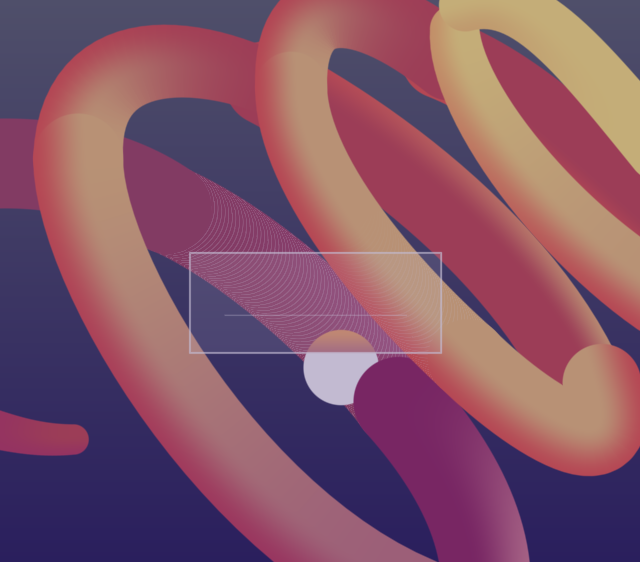
A Shadertoy shader for this background:

```glsl
// Coiling, softly lit tubes over a dusk gradient, with a thin glass frame and disc.
// Each tube is a cubic curve swept by a varying radius; colour runs along its
// length and across its width. Tubes are painted from back to front.

const int STEPS = 28;
const vec3 CRIMSON = vec3(0.61, 0.24, 0.34);
const vec3 CORAL   = vec3(0.71, 0.28, 0.33);
const vec3 SAND    = vec3(0.72, 0.57, 0.46);
const vec3 MAUVE   = vec3(0.61, 0.37, 0.47);
const vec3 BERRY   = vec3(0.58, 0.20, 0.38);
const vec3 PLUM    = vec3(0.47, 0.15, 0.39);
const vec3 WINE    = vec3(0.51, 0.23, 0.39);
const vec3 STRAW   = vec3(0.77, 0.68, 0.47);
const vec3 LILAC   = vec3(0.76, 0.73, 0.82);

float cover(float dist) {
    float px = 1.0 / iResolution.y;
    return 1.0 - smoothstep(-px, px, dist);
}

vec2 curvePoint(mat4x2 path, float t) {
    float u = 1.0 - t;
    return path * vec4(u * u * u, 3.0 * u * u * t, 3.0 * u * t * t, t * t * t);
}

// Returns signed distance, position along (0..1) and position across (-1..1).
vec3 tube(vec2 p, mat4x2 path, vec2 radii) {
    vec3 best = vec3(1e3, 0.0, 0.0);
    vec2 a = path[0];
    for (int i = 1; i <= STEPS; i++) {
        vec2 b = curvePoint(path, float(i) / float(STEPS));
        vec2 dir = b - a, rel = p - a;
        float h = clamp(dot(rel, dir) / dot(dir, dir), 0.0, 1.0);
        float t = (float(i) - 1.0 + h) / float(STEPS);
        float radius = mix(radii.x, radii.y, t);
        float dist = length(rel - dir * h) - radius;
        if (dist < best.x) {
            float side = (dir.x * rel.y - dir.y * rel.x) / length(dir);
            best = vec3(dist, t, clamp(side / radius, -1.0, 1.0));
        }
        a = b;
    }
    return best;
}

// Blends a rim colour into a core colour across the tube; x = start, y = end.
vec3 paint(vec3 base, vec3 tb, vec3 rimX, vec3 rimY, vec3 coreX, vec3 coreY, vec2 band) {
    float along = smoothstep(0.0, 1.0, tb.y);
    vec3 rim = mix(rimX, rimY, along);
    vec3 core = mix(coreX, coreY, along);
    vec3 tint = mix(rim, core, smoothstep(band.x, band.y, tb.z));
    return mix(base, tint, cover(tb.x));
}

// Fine round ridges left by a disc stepping along the tube.
float ridges(vec3 tb, float len, float radius, float gap) {
    float s = tb.y * len - radius * sqrt(max(0.0, 1.0 - tb.z * tb.z));
    return smoothstep(0.2, 1.0, cos(6.2832 * s / gap)) * cover(tb.x);
}

float boxDist(vec2 p, vec2 halfSize) {
    vec2 q = abs(p) - halfSize;
    return length(max(q, 0.0)) + min(max(q.x, q.y), 0.0);
}

void mainImage(out vec4 fragColor, in vec2 fragCoord) {
    vec2 p = fragCoord / iResolution.y;
    vec2 soft = vec2(-1.05, 0.25);
    vec3 col = mix(vec3(0.165, 0.12, 0.365), vec3(0.31, 0.31, 0.415), p.y);

    // Short tail at the lower left
    vec3 tb = tube(p, mat4x2(-0.03, 0.242, 0.02, 0.228, 0.07, 0.215, 0.131, 0.218), vec2(0.036, 0.027));
    col = paint(col, tb, BERRY, BERRY, BERRY, CRIMSON, soft);

    // Ridged violet strand and the flat stub leading into it
    tb = tube(p, mat4x2(0.297, 0.629, 0.433, 0.57, 0.601, 0.426, 0.709, 0.285), vec2(0.079));
    col = paint(col, tb, WINE, WINE, WINE, vec3(0.55, 0.26, 0.46), vec2(-1.0, 1.0));
    col = mix(col, LILAC, 0.2 * ridges(tb, 0.54, 0.079, 0.0075));
    tb = tube(p, mat4x2(-0.03, 0.708, 0.089, 0.715, 0.208, 0.691, 0.297, 0.629), vec2(0.08));
    col = paint(col, tb, WINE, WINE, WINE, WINE, soft);

    // Disc, warm above the frame edge and pale below it
    vec3 warm = mix(MAUVE, vec3(0.75, 0.5, 0.39), smoothstep(0.365, 0.413, p.y));
    vec3 discTint = mix(warm, LILAC, cover(p.y - 0.372));
    col = mix(col, discTint, cover(length(p - vec2(0.607, 0.346)) - 0.067));

    // Rear strands
    tb = tube(p, mat4x2(0.709, 0.285, 0.794, 0.191, 0.875, 0.065, 0.864, -0.068), vec2(0.08));
    col = paint(col, tb, PLUM, PLUM, PLUM, vec3(0.66, 0.40, 0.53), vec2(-0.3, 1.1));
    tb = tube(p, mat4x2(0.475, 0.852, 0.697, 0.736, 0.979, 0.51, 1.061, 0.258), vec2(0.075));
    col = paint(col, tb, CRIMSON, CRIMSON, CORAL, SAND, vec2(0.2, 1.15));
    tb = tube(p, mat4x2(0.786, 0.896, 0.92, 0.844, 1.039, 0.726, 1.172, 0.607), vec2(0.072));
    col = paint(col, tb, CORAL, CORAL, CRIMSON, CRIMSON, vec2(-1.0, -0.2));

    // Large left loop
    tb = tube(p, mat4x2(0.504, 0.841, 0.341, 0.918, 0.139, 0.926, 0.139, 0.718), vec2(0.055, 0.08));
    col = paint(col, tb, CRIMSON, CORAL, CRIMSON, SAND, soft);
    tb = tube(p, mat4x2(0.139, 0.718, 0.139, 0.525, 0.404, 0.073, 0.742, -0.068), vec2(0.08, 0.077));
    col = paint(col, tb, CORAL, BERRY, SAND, MAUVE, soft);

    // Middle loop
    tb = tube(p, mat4x2(0.801, 0.889, 0.653, 1.007, 0.512, 1.03, 0.518, 0.844), vec2(0.068, 0.064));
    col = paint(col, tb, CRIMSON, CORAL, CRIMSON, SAND, soft);
    tb = tube(p, mat4x2(0.518, 0.844, 0.519, 0.703, 0.668, 0.51, 0.831, 0.362), vec2(0.064, 0.07));
    col = paint(col, tb, CORAL, CORAL, SAND, SAND, soft);
    col = mix(col, LILAC, 0.12 * smoothstep(0.5, 0.8, tb.y) * ridges(tb, 0.59, 0.068, 0.0075));
    tb = tube(p, mat4x2(0.831, 0.362, 0.935, 0.258, 1.128, 0.132, 1.071, 0.318), vec2(0.07));
    col = paint(col, tb, CORAL, CORAL, SAND, SAND, soft);

    // Small golden loop
    tb = tube(p, mat4x2(0.809, 0.948, 0.809, 0.822, 0.987, 0.592, 1.172, 0.473), vec2(0.044, 0.07));
    col = paint(col, tb, vec3(0.76, 0.56, 0.41), CORAL, STRAW, SAND, soft);
    tb = tube(p, mat4x2(0.828, 0.991, 0.935, 1.022, 1.024, 0.911, 1.172, 0.733), vec2(0.047, 0.055));
    col = paint(col, tb, vec3(0.75, 0.60, 0.43), STRAW, STRAW, STRAW, soft);

    // Glass frame with a divider
    float frame = boxDist(p - vec2(0.5615, 0.461), vec2(0.2235, 0.089));
    float divider = boxDist(p - vec2(0.562, 0.439), vec2(0.162, 0.0008));
    col = mix(col, LILAC, 0.14 * cover(frame));
    col = mix(col, LILAC, 0.85 * cover(abs(frame) - 0.0014));
    col = mix(col, LILAC, 0.45 * cover(divider));
    fragColor = vec4(col, 1.0);
}
```
